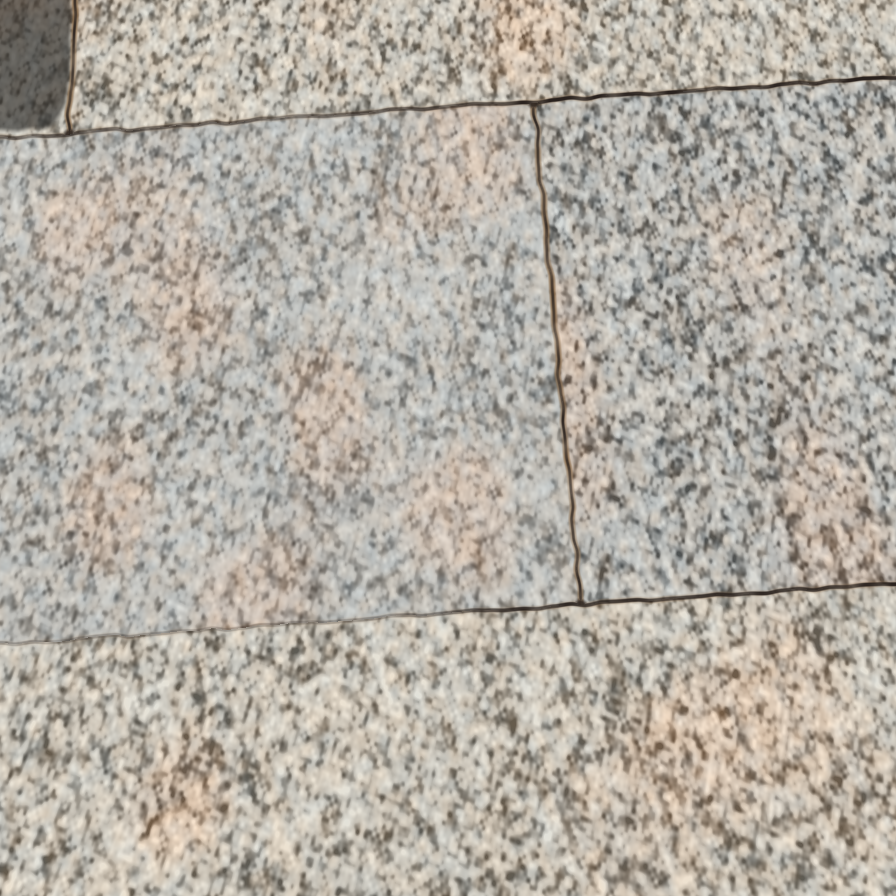
Reproduce this texture procedurally as a WebGL 1 fragment shader.

```glsl
precision highp float;

uniform vec2 u_resolution;

// Slab layout, in canvas units
const float COURSE_BASE = 0.281;
const float COURSE_HEIGHT = 0.565;
const float COURSE_SLOPE = 0.0685;
const float SLAB_LENGTH = 1.3;
const float JOINT_START = 0.648;
const float BOND_SHIFT = -0.5725;
const float JOINT_LEAN = -0.052;
const float LEAN_CHANGE = 0.09;

// Joints
const float BED_HALF_WIDTH = 0.0021;
const float CROSS_HALF_WIDTH = 0.0015;
const float RUST_HALF_WIDTH = 0.0034;
const float WOBBLE = 0.004;

// Granite
const float GRAIN_FAR = 32.0;
const float GRAIN_NEAR = 100.0;
const float SMOOTH_CONTRAST = 2.0;
const float COARSE_CONTRAST = 2.75;

const vec3 FLECK = vec3(0.36, 0.355, 0.34);
const vec3 FELDSPAR = vec3(0.745, 0.74, 0.72);
const vec3 QUARTZ = vec3(0.89, 0.885, 0.86);
const vec3 WARM_SHIFT = vec3(0.018, 0.0, -0.024);
const vec3 STAIN = vec3(0.05, 0.0, -0.03);
const vec3 GAP = vec3(0.16, 0.13, 0.115);
const vec3 RUST = vec3(0.54, 0.42, 0.29);
const float SHADE = 0.5;

float hash(vec2 p) {
  vec3 q = fract(p.xyx * 0.1031);
  q += dot(q, q.yzx + 33.33);
  return fract((q.x + q.y) * q.z);
}

float noise(vec2 p) {
  vec2 i = floor(p);
  vec2 f = fract(p);
  f = f * f * (3.0 - 2.0 * f);
  float low = mix(hash(i), hash(i + vec2(1.0, 0.0)), f.x);
  float high = mix(hash(i + vec2(0.0, 1.0)), hash(i + vec2(1.0)), f.x);
  return mix(low, high, f.y);
}

float line(float d, float halfWidth, float soft) {
  return 1.0 - smoothstep(halfWidth - soft, halfWidth + soft, abs(d));
}

// Mineral colour; grains grow towards the lower edge
vec3 granite(vec2 uv, vec2 seed, float contrast) {
  vec2 p = vec2((uv.x - 0.5) * (GRAIN_NEAR + GRAIN_FAR * uv.y),
                uv.y * (GRAIN_NEAR + 0.5 * GRAIN_FAR * uv.y));
  p = mat2(0.94, -0.34, 0.34, 0.94) * (p * vec2(1.15, 0.85)) + seed + 300.0;
  vec2 fine = mat2(0.8, 0.6, -0.6, 0.8) * p * 1.9;
  float grain = 0.58 * noise(p) + 0.42 * noise(fine);
  float cloud = noise(p * 0.13) - 0.5;
  float s = clamp((grain - 0.5) * contrast + cloud * 0.3, -1.0, 1.0);
  vec3 col = mix(FELDSPAR, QUARTZ, max(s, 0.0));
  col = mix(col, FLECK, max(-s, 0.0));
  float hue = noise(p * 0.7 + 91.0) - 0.5;
  float stain = smoothstep(0.6, 0.9, noise(p * 0.06 + 47.0));
  return col + hue * vec3(0.045, 0.0, -0.04) + STAIN * stain;
}

void main() {
  vec2 uv = gl_FragCoord.xy / u_resolution;
  float soft = max(0.0011, 0.8 / min(u_resolution.x, u_resolution.y));
  vec2 rough = vec2(noise(vec2(uv.y * 55.0, 3.0)), noise(vec2(uv.x * 55.0, 8.0)));
  vec2 p = uv + (rough - 0.5) * WOBBLE;

  // Slanted courses, each shifted along the bond
  float v = (p.y - COURSE_BASE - COURSE_SLOPE * p.x) / COURSE_HEIGHT;
  float row = floor(v);
  float rise = fract(v);
  float joint = JOINT_START + BOND_SHIFT * row
              + (JOINT_LEAN + LEAN_CHANGE * row) * rise;
  float u = (p.x - joint) / SLAB_LENGTH;
  float column = floor(u);
  float bedDist = (fract(v + 0.5) - 0.5) * COURSE_HEIGHT;
  float crossDist = (fract(u + 0.5) - 0.5) * SLAB_LENGTH;

  // Slab character: odd courses are warm, even ones alternate in coarseness
  float warm = mod(row, 2.0);
  float smoothSlab = (1.0 - warm) * mod(column, 2.0);
  float darkSlab = (1.0 - warm) * (1.0 - smoothSlab);
  float contrast = mix(COARSE_CONTRAST, SMOOTH_CONTRAST, smoothSlab);
  vec3 col = granite(uv, vec2(row, column) * 37.0, contrast);
  col += WARM_SHIFT * warm - 0.035 * darkSlab - 0.012 * smoothSlab;

  // Shaded slab with a rounded corner
  float corner = 0.035;
  vec2 inset = vec2(-crossDist, rise * COURSE_HEIGHT - 0.004);
  float depth = corner - length(max(corner - inset, 0.0));
  float shaded = step(0.5, row) * step(u, 0.0) * smoothstep(0.0, 0.008, depth);
  col = mix(col, mix(col, FLECK, 0.45) * SHADE * 1.3, shaded);

  // Rust and soil in the joints, worn fainter on the left
  float wear = noise(uv * 60.0);
  float bedIndex = floor(v + 0.5);
  float bedStrength = mix(0.3 + 0.3 * bedIndex, 0.95, smoothstep(0.4, 0.65, uv.x));
  float bed = line(bedDist, BED_HALF_WIDTH, soft) * bedStrength * (0.65 + 0.5 * wear);
  float cross = line(crossDist, CROSS_HALF_WIDTH, soft) * (0.45 + 0.5 * wear);
  float rust = line(crossDist, RUST_HALF_WIDTH, soft * 1.5);
  rust = max(rust, line(bedDist, RUST_HALF_WIDTH, soft * 1.5) * 0.5 * bedStrength);
  float knot = 1.0 - smoothstep(0.003, 0.009, length(vec2(crossDist, bedDist)));
  col = mix(col, RUST, rust * (0.35 + 0.5 * noise(uv * 35.0 + 19.0)));
  col = mix(col, GAP, clamp(max(max(bed, cross), knot * 0.85), 0.0, 1.0));

  gl_FragColor = vec4(clamp(col, 0.0, 1.0), 1.0);
}
```
